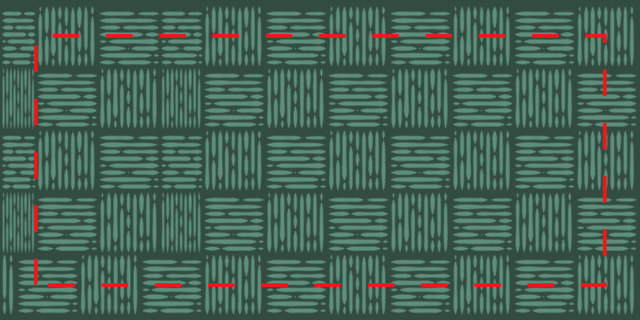
This pattern is drawn by a Shadertoy shader. Its source:

```glsl
// Basket-weave of square tiles, each a stack of broken round-ended strokes,
// laid alternately flat and upright, with a dashed red frame on top.
// Strokes come from cut positions along a lattice; gradient noise swells them.

const vec3 GROUND = vec3(0.20, 0.30, 0.26);
const vec3 STROKE = vec3(0.37, 0.56, 0.49);
const vec3 RED = vec3(0.94, 0.09, 0.10);

// All lengths are in canvas heights.
const float TILE = 0.194;
const float ROWS = 5.0;
const vec2 GRID_ORIGIN = vec2(0.635, 0.0135);
const float SEAM_X = 0.5013;       // right end of the shifted grid
const float MARGIN = 0.008;        // bare strip at the left and right

// Stroke values are fractions of a tile.
const float FLAT_STROKES = 8.0;
const float UPRIGHT_STROKES = 9.0;
const vec2 FLAT_SPAN = vec2(0.024, 0.897);     // start and extent of the stack
const vec2 UPRIGHT_SPAN = vec2(0.0125, 0.945);
const float END_INSET = 0.028;
const float CUT_GAP = 0.02;
const float TAPER = 0.10;
const float THICKNESS = 0.29;      // half width over stroke pitch
const float WOBBLE = 0.32;
const float SOFTNESS = 0.0033;

const vec2 FRAME_MIN = vec2(0.112, 0.109);
const vec2 FRAME_MAX = vec2(1.890, 0.888);
const float DASH_PERIOD = 0.1664;
const float DASH_LENGTH = 0.083;
const float DASH_HALF_WIDTH = 0.0056;

float hash(float n) {
    return fract(sin(n * 127.1 + 3.7) * 4375.85);
}

float gradientNoise(float x) {
    float cell = floor(x), f = x - cell;
    float fade = f * f * f * (f * (f * 6.0 - 15.0) + 10.0);
    float a = (hash(cell) * 2.0 - 1.0) * f;
    float b = (hash(cell + 1.0) * 2.0 - 1.0) * (f - 1.0);
    return 2.0 * mix(a, b, fade);
}

float coverage(float d, float softness) {
    return 1.0 - smoothstep(-softness, softness, d);
}

// Signed distance to the strokes of one tile; q = (along, across) in 0..1.
float strokeDistance(vec2 q, bool upright) {
    float count = upright ? UPRIGHT_STROKES : FLAT_STROKES;
    vec2 span = upright ? UPRIGHT_SPAN : FLAT_SPAN;
    float pitch = span.y / count;
    float lane = (q.y - span.x) / pitch;
    float i = clamp(floor(lane), 0.0, count - 1.0);
    float seed = i + (upright ? 40.0 : 0.0);

    // Cuts beyond the end of the stroke have no effect, leaving some whole.
    float cutA = 0.14 + 0.95 * fract(0.618 * (i + 1.0) + (upright ? 0.17 : 0.54));
    float cutB = 0.15 + 2.4 * fract(0.414 * i + (upright ? 0.55 : 0.30));
    float toCut = min(abs(q.x - cutA), abs(q.x - cutB)) - CUT_GAP;
    float toEnd = min(min(q.x, 1.0 - q.x) - END_INSET, toCut);

    float swell = 1.0 + WOBBLE * gradientNoise(q.x * 3.0 + seed * 13.3);
    swell *= 0.88 + 0.24 * hash(seed);
    float radius = THICKNESS * pitch * swell * sqrt(clamp(toEnd / TAPER, 0.0, 1.0));
    return max(abs(lane - i - 0.5) * pitch - radius, -toEnd);
}

// Finds the tile under p and returns the stroke distance in canvas units.
float weaveDistance(vec2 p) {
    float row = floor((p.y - GRID_ORIGIN.y) / TILE);
    float bottom = GRID_ORIGIN.y + row * TILE;
    bool shifted = row > 0.0 && p.x < SEAM_X;
    float originX = shifted ? SEAM_X : GRID_ORIGIN.x;
    float column = floor((p.x - originX) / TILE);
    float left = originX + column * TILE;
    float right = left + TILE;

    // Tiles squeezed at the left edge and at the seam.
    if (shifted) left = max(left, MARGIN * 0.5);
    else if (row > 0.0) left = max(left, SEAM_X);

    vec2 size = vec2(right - left, TILE);
    vec2 q = (p - vec2(left, bottom)) / size;
    bool upright = mod(row + column, 2.0) < 0.5;
    float d = upright ? strokeDistance(q.yx, true) * size.x
                      : strokeDistance(q, false) * size.y;

    float outside = max(MARGIN - p.x, p.x - 2.0 + MARGIN);
    if (row < 0.0 || row >= ROWS) outside = 1.0;
    return max(d, outside);
}

// Dashes run clockwise round the frame from its lower left corner.
float dashDistance(vec2 p) {
    vec2 size = FRAME_MAX - FRAME_MIN;
    vec2 q = p - FRAME_MIN;
    vec2 e = abs(q - 0.5 * size) - 0.5 * size;
    float s;
    if (e.x > e.y) s = q.x < 0.5 * size.x ? q.y : size.x + 2.0 * size.y - q.y;
    else s = q.y > 0.5 * size.y ? size.y + q.x : 2.0 * (size.x + size.y) - q.x;
    float u = mod(s + 0.5 * (DASH_PERIOD - DASH_LENGTH), DASH_PERIOD) - 0.5 * DASH_PERIOD;
    return max(abs(u) - 0.5 * DASH_LENGTH, abs(max(e.x, e.y)) - DASH_HALF_WIDTH);
}

void mainImage(out vec4 fragColor, in vec2 fragCoord) {
    vec2 p = fragCoord / iResolution.y;
    float pixel = 1.0 / iResolution.y;
    vec3 color = mix(GROUND, STROKE, coverage(weaveDistance(p), max(SOFTNESS, 0.7 * pixel)));
    color = mix(color, RED, coverage(dashDistance(p), 0.6 * pixel));
    fragColor = vec4(color, 1.0);
}
```
